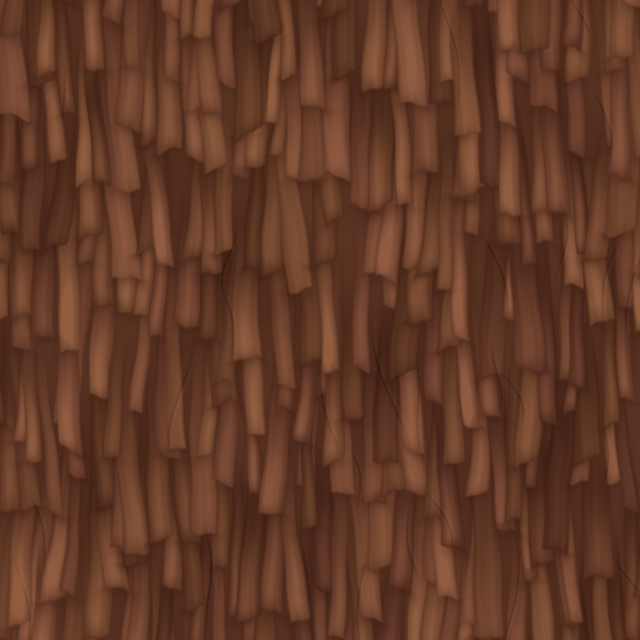
Give the GLSL for this texture, as a WebGL 2 fragment shader.

```glsl
#version 300 es
precision highp float;
// Shaggy brown bark: overlapping upright slats with soft shadows and fine curved fibres.
uniform vec2 u_resolution;
out vec4 fragColor;

const vec2 GRID = vec2(29.0, 7.6);
const vec3 DARK = vec3(0.250, 0.122, 0.078);
const vec3 LIGHT = vec3(0.535, 0.338, 0.235);

vec4 hash4(vec2 cell, float seed) {
  vec4 p = fract(vec4(cell.xyx, cell.y + seed) * vec4(0.1031, 0.1030, 0.0973, 0.1099) + seed * 0.137);
  p += dot(p, p.wzxy + 33.33);
  return fract((p.xxyz + p.yzzw) * p.zywx);
}

// Gentle layered bending of the whole sheet.
vec2 bend(vec2 p) {
  float x = 0.004 * sin(p.y * 11.0 + 4.0 * sin(p.x * 7.0)) + 0.0012 * sin(p.y * 47.0 + p.x * 39.0);
  float y = 0.003 * sin(p.x * 83.0 + 3.0 * sin(p.y * 17.0)) + 0.0014 * sin(p.x * 211.0 + p.y * 31.0);
  return p + vec2(x, y);
}

// Soft vertical grain, roughly -1 to 1.
float grain(vec2 p, float phase) {
  float a = sin(p.x * 330.0 + phase + 1.2 * sin(p.y * 21.0 + phase));
  float b = sin(p.x * 610.0 - phase * 2.0 + 1.5 * sin(p.y * 13.0));
  return 0.6 * a + 0.4 * b;
}

// Signed distance to a slat, open at the top, with rounded lower corners.
float slatDistance(vec2 q, float halfWidth, float tilt) {
  float corner = 0.003;
  vec2 d = vec2(abs(q.x) - halfWidth, tilt * q.x - q.y) + corner;
  return length(max(d, 0.0)) + min(max(d.x, d.y), 0.0) - corner;
}

// Lays one slat over what is below; x holds tone, y holds tint.
vec2 layerSlat(vec2 under, vec2 p, vec2 cell) {
  vec4 r = hash4(cell, 1.0);
  vec4 s = hash4(cell, 7.0);
  vec2 q = p - (cell + r.xy) / GRID;
  q.x -= (r.z - 0.5) * 0.24 * q.y;
  float reach = mix(0.22, 0.36, r.w);
  float along = clamp(q.y / reach, 0.0, 1.0);
  float halfWidth = mix(0.011, 0.023, s.x) * (1.0 - 0.28 * along);
  float d = slatDistance(q, halfWidth, (s.y - 0.5) * 0.8);
  float fade = 1.0 - smoothstep(0.55, 1.0, q.y / reach);

  // Shadow: faint at the sides, stronger below the end.
  float below = smoothstep(0.004, -0.006, q.y);
  float shadow = exp(-max(d, 0.0) / mix(0.004, 0.008, below)) * mix(0.28, 0.6, below);
  under.x *= 1.0 - shadow * fade;

  // Body: a pale ridge that is brightest a little above the end.
  float across = q.x / halfWidth + (s.w - 0.5) * 0.6;
  float ridge = exp(-across * across * 1.3);
  float glow = smoothstep(-0.03, 0.1, along) * (1.0 - smoothstep(0.15, 0.65, along));
  float tone = mix(0.22, 0.66, s.z) + ridge * glow * mix(0.12, 0.55, s.w);
  tone += 0.05 * grain(q, r.x * 40.0) - 0.22 * along;
  tone -= 0.2 * exp(min(d, 0.0) / 0.0035);
  float cover = smoothstep(0.0028, -0.0028, d) * fade;
  return mix(under, vec2(tone, s.y - 0.5), cover);
}

// A thin tapering fibre that swings sideways as it falls; x dark, y pale.
vec2 fibre(vec2 p, float id) {
  vec4 r = hash4(vec2(id, 3.0), 5.0);
  vec4 s = hash4(vec2(id, 8.0), 2.0);
  float span = mix(0.05, 0.12, r.z);
  float t = (p.y - r.y) / span;
  float path = r.x + (s.x - 0.5) * 0.06 * t + 0.012 * sin(t * 2.2 + s.y * 6.28);
  float taper = 1.0 - smoothstep(0.3, 1.0, abs(t));
  float dist = p.x - path;
  float ink = exp(-pow(dist / 0.0018, 2.0));
  float glint = exp(-pow((dist - 0.0038) / 0.002, 2.0));
  return vec2(ink, glint) * taper;
}

void main() {
  vec2 uv = gl_FragCoord.xy / u_resolution.y;
  vec2 p = bend(uv);
  vec2 home = floor(p * GRID);

  // Upper slats cover lower ones, so stack from the lowest row upward.
  vec2 bark = vec2(0.25, 0.0);
  for (int j = -3; j <= 1; j++) {
    for (int i = -3; i <= 3; i++) {
      bark = layerSlat(bark, p, home + vec2(i, j));
    }
  }

  // Loose fibres.
  vec2 strands = vec2(0.0);
  for (int k = 0; k < 26; k++) {
    strands = max(strands, fibre(uv, float(k)));
  }
  float tone = bark.x - 0.17 * strands.x + 0.07 * strands.y;

  // Broad uneven light, then a little extra brightness.
  tone += 0.045 * sin(uv.x * 19.0 + 2.0 * sin(uv.y * 8.0)) + 0.03 * sin(uv.y * 14.0 + uv.x * 9.0);
  tone = tone * 1.1 + 0.03;

  // Colour, with a slight drift between olive and plum.
  vec3 color = mix(DARK, LIGHT, clamp(tone, -0.1, 1.1));
  color += bark.y * vec3(0.002, 0.010, -0.010);
  fragColor = vec4(color, 1.0);
}
```
